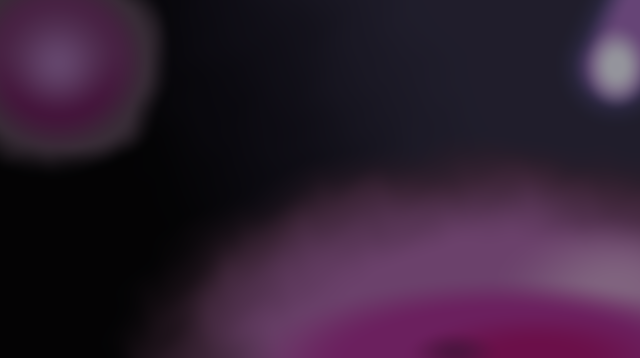
This background is drawn by a Shadertoy shader. Its source:

```glsl
const vec3 INK = vec3(0.014, 0.013, 0.017);
const vec3 NIGHT = vec3(0.045, 0.040, 0.066);
const vec3 SLATE = vec3(0.124, 0.115, 0.170);
const vec3 SMOKE = vec3(0.220, 0.175, 0.215);
const vec3 MAUVE = vec3(0.420, 0.255, 0.420);
const vec3 PALE = vec3(0.510, 0.405, 0.505);
const vec3 PLUM = vec3(0.265, 0.080, 0.230);
const vec3 MAGENTA = vec3(0.420, 0.125, 0.370);
const vec3 CRIMSON = vec3(0.420, 0.060, 0.285);
const vec3 SILVER = vec3(0.580, 0.580, 0.610);
const vec3 INDIGO = vec3(0.220, 0.200, 0.350);

// Layered sines that bend soft outlines
float ripple(vec2 p, float scale) {
    float sum = 0.0;
    float weight = 0.5;
    for (int i = 0; i < 3; i++) {
        sum += weight * sin(p.x * scale + 1.7 * sin(p.y * scale * 0.8));
        p = mat2(0.8, -0.6, 0.6, 0.8) * p + 0.37;
        scale *= 1.8;
        weight *= 0.5;
    }
    return sum;
}

// One inside the inner distance, zero beyond the outer distance
float fade(float inner, float outer, float d) {
    return 1.0 - smoothstep(inner, outer, d);
}

float ellipse(vec2 p, vec2 center, vec2 radius) {
    return length((p - center) / radius);
}

vec3 nightSky(vec2 p, float bend) {
    float t = p.x + 0.4 * (p.y - 0.75) + 0.04 * bend;
    vec3 color = mix(INK, NIGHT, smoothstep(0.25, 0.75, t));
    return mix(color, SLATE, smoothstep(0.55, 1.35, t));
}

vec3 ringedOrb(vec3 color, vec2 p, vec2 center, float bend) {
    float d = length(p - center);
    color = mix(color, SMOKE, fade(0.235, 0.33, d + 0.016 * bend));
    color = mix(color, PLUM, fade(0.14, 0.26, d));
    // The lower part of the ring stays darker than the upper part
    float low = smoothstep(0.05, -0.15, p.y - center.y);
    color = mix(color, MAUVE * 0.72, 0.65 * (1.0 - low) * fade(0.12, 0.25, d));
    return mix(color, vec3(0.39, 0.27, 0.42), fade(0.0, 0.16, d));
}

vec3 brightOrb(vec3 color, vec2 p, vec2 center) {
    // The halo stretches toward the upper right
    vec2 q = p - center;
    vec2 tip = vec2(0.09, 0.19);
    float along = clamp(dot(q, tip) / dot(tip, tip), 0.0, 1.0);
    float d = length(q - tip * along);
    color = mix(color, INDIGO, 0.75 * fade(0.06, 0.175, d));
    color = mix(color, MAUVE * vec3(0.95, 1.05, 1.1), fade(0.04, 0.13, d));
    return mix(color, SILVER, fade(0.015, 0.10, length(q * vec2(1.0, 0.8))));
}

vec3 risingGlow(vec3 color, vec2 p, float bend) {
    float d = ellipse(p, vec2(1.40, 0.0), vec2(1.05, 0.60)) + 0.035 * bend;
    color = mix(color, SMOKE * vec3(0.85, 0.65, 0.75), fade(0.78, 1.06, d));
    color = mix(color, MAUVE, fade(0.50, 0.96, d));
    float shine = ellipse(p, vec2(1.72, 0.20), vec2(0.36, 0.20));
    color = mix(color, PALE, 0.9 * fade(0.05, 1.0, shine));
    // Saturated heart along the lower edge
    float heart = ellipse(p, vec2(1.40, -0.02), vec2(0.66, 0.23));
    color = mix(color, MAGENTA, fade(0.65, 1.10, heart));
    float ember = ellipse(p, vec2(1.50, 0.0), vec2(0.40, 0.14));
    color = mix(color, CRIMSON, fade(0.25, 1.0, ember));
    float shade = ellipse(p, vec2(1.27, 0.015), vec2(0.14, 0.07));
    return mix(color, PLUM, 0.8 * fade(0.0, 1.0, shade));
}

void mainImage(out vec4 fragColor, in vec2 fragCoord) {
    // Height spans 0 to 1; width is fitted to the layout
    vec2 p = fragCoord / iResolution.xy * vec2(1.787, 1.0);
    float bend = ripple(p, 13.0);

    vec3 color = nightSky(p, bend);
    color = ringedOrb(color, p, vec2(0.163, 0.825), bend);
    color = brightOrb(color, p, vec2(1.722, 0.815));
    color = risingGlow(color, p, bend);
    fragColor = vec4(color, 1.0);
}
```
